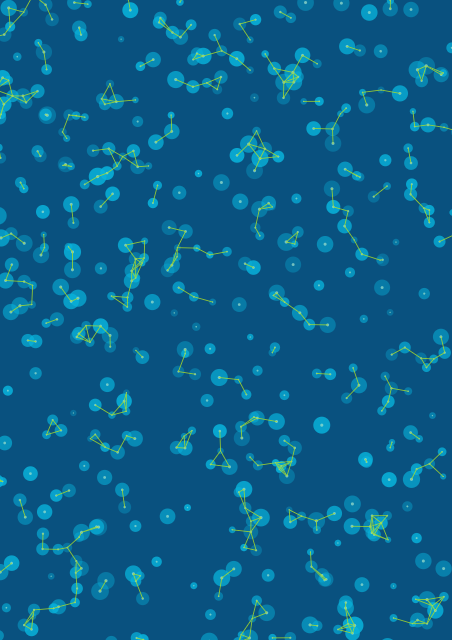
A WebGL 2 fragment shader for this pattern:

```glsl
#version 300 es
precision highp float;

// Scattered translucent cyan discs on deep blue, joined by fine lime lines.
// Nodes come from a hashed grid whose cell size equals the link reach, so
// the 3x3 cells around a pixel hold every disc and link that can touch it.

uniform vec2 u_resolution;
out vec4 fragColor;

const vec3 BACKGROUND = vec3(0.035, 0.318, 0.498);
const vec3 DISC_COLOR = vec3(0.03, 0.70, 0.86);
const vec3 DOT_COLOR = vec3(0.62, 0.88, 0.80);
const vec3 LINK_COLOR = vec3(0.68, 0.87, 0.15);

const float REACH = 0.0443;      // cell size and link reach, in canvas widths
const float DENSITY = 0.195;     // chance that a slot holds a node
const int SLOTS = 3;             // possible nodes per cell
const int MAX_NODES = 9 * SLOTS;
const float LINK_HALF_WIDTH = 0.021;

struct Node {
  vec2 center;
  float radius;
  float opacity;
};

// Four random values in 0..1 from integer coordinates (PCG mixing).
vec4 hash4(uvec4 v) {
  v = v * 1664525u + 1013904223u;
  v += v.yzxy * v.wxyz;
  v ^= v >> 16u;
  v += v.yzxy * v.wxyz;
  return vec4(v >> 8u) / 16777216.0;
}

// Antialiased coverage of a shape from its signed distance.
float coverage(float dist, float pixel) {
  return clamp(0.5 - dist / pixel, 0.0, 1.0);
}

float segmentDistance(vec2 p, vec2 a, vec2 b) {
  vec2 ab = b - a;
  float t = clamp(dot(p - a, ab) / max(dot(ab, ab), 1e-6), 0.0, 1.0);
  return length(p - a - t * ab);
}

Node makeNode(vec2 cell, uvec4 key) {
  vec4 rnd = hash4(key);
  return Node(cell + rnd.xy, mix(0.15, 0.445, rnd.z), mix(0.3, 0.88, rnd.w));
}

// Collects the nodes of the 3x3 cells around p in a fixed order.
int gatherNodes(vec2 p, out Node nodes[MAX_NODES]) {
  int count = 0;
  for (int y = -1; y <= 1; y++) {
    for (int x = -1; x <= 1; x++) {
      vec2 cell = floor(p) + vec2(x, y);
      for (int slot = 0; slot < SLOTS; slot++) {
        uvec4 key = uvec4(uvec2(cell + 64.0), uint(slot), 7u);
        if (hash4(key + uvec4(0u, 0u, 0u, 50u)).x < DENSITY) {
          nodes[count++] = makeNode(cell, key);
        }
      }
    }
  }
  return count;
}

void main() {
  float pixel = 1.0 / (u_resolution.x * REACH);
  vec2 p = gl_FragCoord.xy * pixel;
  Node nodes[MAX_NODES];
  int count = gatherNodes(p, nodes);
  vec3 color = BACKGROUND;

  // Translucent discs
  for (int i = 0; i < count; i++) {
    float dist = length(p - nodes[i].center) - nodes[i].radius;
    color = mix(color, DISC_COLOR, nodes[i].opacity * coverage(dist, pixel));
  }

  // Pale centre dots
  for (int i = 0; i < count; i++) {
    float dist = length(p - nodes[i].center) - 0.18 * nodes[i].radius;
    color = mix(color, DOT_COLOR, 0.7 * coverage(dist, pixel));
  }

  // Links between nodes within reach of each other
  float link = 0.0;
  for (int i = 0; i < count; i++) {
    for (int j = i + 1; j < count; j++) {
      vec2 a = nodes[i].center;
      vec2 b = nodes[j].center;
      if (distance(a, b) < 1.0) {
        float dist = segmentDistance(p, a, b) - LINK_HALF_WIDTH;
        link = max(link, coverage(dist, pixel));
      }
    }
  }
  color = mix(color, LINK_COLOR, 0.85 * link);

  fragColor = vec4(color, 1.0);
}
```
